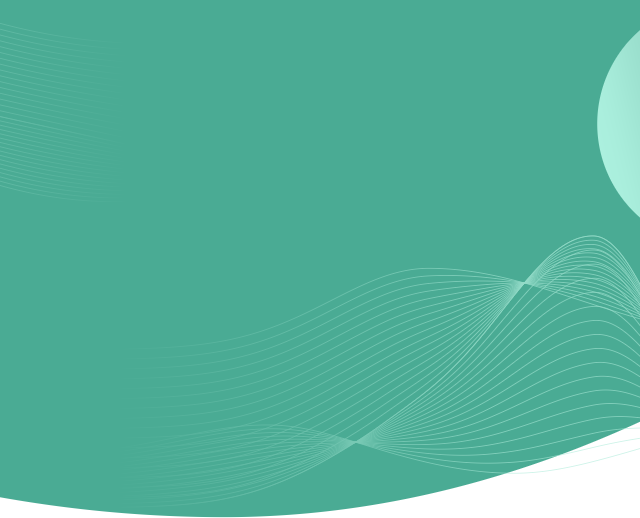
Reproduce this background procedurally as a Shadertoy shader.

```glsl
// Green panel with a curved white foot, a mint disc and two ribbons of fine woven lines.

#define PANEL_GREEN vec3(0.29, 0.67, 0.58)
#define STRAND_MINT vec3(0.67, 0.92, 0.85)
#define DISC_LIGHT vec3(0.67, 0.94, 0.87)
#define DISC_SHADE vec3(0.59, 0.86, 0.79)
#define DISC_CENTER vec2(1.127, 0.761)
#define DISC_RADIUS 0.2395
#define STRAND_HALF_WIDTH 0.0008
#define STRANDS_PER_SHEET 17
#define WAVE_OPACITY 0.75
#define CORNER_OPACITY 0.30

// Bell curve with separate widths left and right of its peak
float bell(float x, float center, float leftWidth, float rightWidth) {
    float d = (x - center) / (x < center ? leftWidth : rightWidth);
    return exp(-d * d);
}

// Heights of the upper, shared and lower rails of the large wave
vec3 waveRails(float x) {
    float upper = 0.325 + 0.157 * bell(x, 0.67, 0.215, 0.335);
    float shared = 0.02 + 0.524 * bell(x, 0.927, 0.235, 0.165)
                 + 0.088 * bell(x, 0.60, 0.19, 0.145);
    float lift = max(x - 0.8, 0.0);
    float lower = 0.12 + 0.06 * bell(x, 0.42, 0.20, 0.17)
                - 0.034 * bell(x, 0.80, 0.18, 0.18) + 0.6 * lift * lift;
    return vec3(upper, shared, lower);
}

// Heights of the three rails of the corner ribbon, in falling order
vec3 cornerRails(float x) {
    return vec3(0.955, 0.775, 0.642)
         - vec3(0.33, 0.27, 0.35) * x
         + vec3(0.70, 0.0, 0.98) * x * x;
}

// Coverage of a sheet of lines blended from one rail to another;
// each rail holds its height and its slope
float sheet(float y, vec2 railA, vec2 railB, float pixel) {
    float gap = 1.0;
    for (int i = 0; i < STRANDS_PER_SHEET; i++) {
        vec2 strand = mix(railA, railB, float(i) / float(STRANDS_PER_SHEET - 1));
        float dist = abs(y - strand.x) / sqrt(1.0 + strand.y * strand.y);
        gap *= 1.0 - 0.8 * clamp((STRAND_HALF_WIDTH - dist) / pixel + 0.5, 0.0, 1.0);
    }
    return 1.0 - gap;
}

// Two sheets that share the middle rail
float ribbon(float y, vec3 height, vec3 slope, float pixel) {
    vec2 shared = vec2(height.y, slope.y);
    float first = sheet(y, vec2(height.x, slope.x), shared, pixel);
    float second = sheet(y, vec2(height.z, slope.z), shared, pixel);
    return 1.0 - (1.0 - first) * (1.0 - second);
}

void mainImage(out vec4 fragColor, in vec2 fragCoord) {
    vec2 uv = fragCoord / iResolution.xy;
    float aspect = iResolution.x / iResolution.y;
    float pixel = 1.0 / iResolution.y;
    float stepX = 0.001;

    // Panel above the curved white foot
    float fromLowest = uv.x - 0.35;
    float bend = fromLowest < 0.0 ? 0.314 : 0.436;
    float edge = 0.0016 + bend * fromLowest * fromLowest;
    float edgeSlope = 2.0 * bend * fromLowest / aspect;
    float edgeDist = (uv.y - edge) / sqrt(1.0 + edgeSlope * edgeSlope);
    vec3 color = mix(vec3(1.0), PANEL_GREEN, clamp(edgeDist / pixel + 0.5, 0.0, 1.0));

    // Shaded disc cut by the right border
    vec2 toDisc = (uv - DISC_CENTER) * vec2(aspect, 1.0);
    float shade = smoothstep(-0.25, -0.07, toDisc.x + 0.25 * toDisc.y);
    float disc = clamp((DISC_RADIUS - length(toDisc)) / pixel + 0.5, 0.0, 1.0);
    color = mix(color, mix(DISC_LIGHT, DISC_SHADE, shade), disc);

    // Large wave, fading in from the left
    vec3 height = waveRails(uv.x);
    vec3 slope = (waveRails(uv.x + stepX) - height) / (stepX * aspect);
    float waveFade = WAVE_OPACITY * clamp((uv.x - 0.18) / 0.6, 0.0, 1.0);
    color = mix(color, STRAND_MINT, waveFade * ribbon(uv.y, height, slope, pixel));

    // Corner ribbon, fading out to the right
    height = cornerRails(uv.x);
    slope = (cornerRails(uv.x + stepX) - height) / (stepX * aspect);
    float cornerFade = CORNER_OPACITY * clamp(1.0 - uv.x / 0.2, 0.0, 1.0);
    color = mix(color, STRAND_MINT, cornerFade * ribbon(uv.y, height, slope, pixel));

    fragColor = vec4(color, 1.0);
}
```
